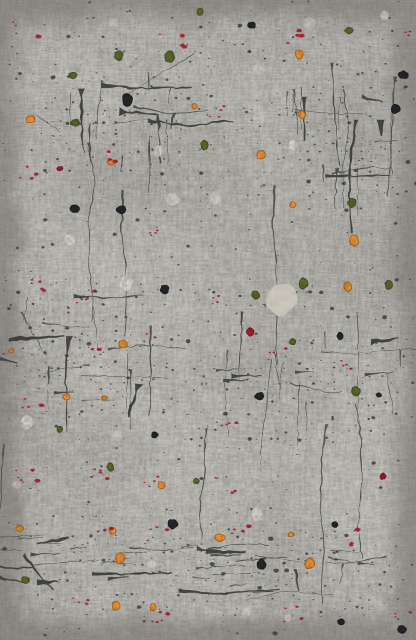
Give the GLSL for this pattern, as a Shadertoy shader.

```glsl
// Grey woven canvas with scratchy ink strokes, fine spatter and scattered paint dots.

const vec3 CANVAS = vec3(0.675, 0.667, 0.645);
const vec3 GRIME  = vec3(0.45, 0.43, 0.41);
const vec3 INK    = vec3(0.23, 0.235, 0.225);
const vec3 ORANGE = vec3(0.86, 0.52, 0.16);
const vec3 OLIVE  = vec3(0.32, 0.37, 0.13);
const vec3 BLACK  = vec3(0.11, 0.12, 0.13);
const vec3 RED    = vec3(0.62, 0.08, 0.15);
const vec3 PALE   = vec3(0.79, 0.77, 0.73);

// Stroke clusters: centre xy, half size zw (canvas height = 1)
const vec4 ZONES[6] = vec4[6](
    vec4(0.19, 0.81, 0.13, 0.08), vec4(0.53, 0.78, 0.09, 0.08),
    vec4(0.13, 0.46, 0.14, 0.09), vec4(0.48, 0.41, 0.16, 0.06),
    vec4(0.16, 0.13, 0.15, 0.04), vec4(0.45, 0.11, 0.14, 0.04));

float hash(vec2 p) { return fract(sin(dot(p, vec2(127.1, 311.7))) * 43758.5453); }
vec2 hash2(vec2 p) { return vec2(hash(p), hash(p + 37.3)); }

float noise(vec2 p) {
    vec2 i = floor(p), f = fract(p);
    f = f * f * (3.0 - 2.0 * f);
    return mix(mix(hash(i), hash(i + vec2(1, 0)), f.x),
               mix(hash(i + vec2(0, 1)), hash(i + vec2(1, 1)), f.x), f.y);
}

float fbm(vec2 p) {
    float sum = 0.0, amp = 0.5;
    for (int i = 0; i < 4; i++) { sum += amp * noise(p); p = p * 2.1 + 7.7; amp *= 0.5; }
    return sum;
}

// Antialiased fill of a signed distance
float cover(float d, float px) { return clamp(0.5 - d / px, 0.0, 1.0); }

// Slightly irregular ellipse
float blob(vec2 q, vec2 radius, float seed) {
    float wobble = 0.3 * (noise(normalize(q + 1e-5) * 1.6 + seed) - 0.5);
    return (length(q / radius) - 1.0 + wobble) * min(radius.x, radius.y);
}

// Wavering ink line starting at a, with a blotted head and a thin tail
float stroke(vec2 p, vec2 a, float angle, float len, float width, float seed, float px) {
    vec2 dir = vec2(cos(angle), sin(angle));
    float t = dot(p - a, dir), s = dot(p - a, vec2(-dir.y, dir.x));
    if (abs(s) > 0.02 || t < -0.01 || t > len + 0.01) return 0.0;
    s += 0.012 * (noise(vec2(t * 16.0, seed)) - 0.5) + 0.003 * (noise(vec2(t * 110.0, seed)) - 0.5);
    float w = width * (0.35 + 1.3 * noise(vec2(t * 70.0, seed + 9.0)));
    w *= 1.0 + 1.2 * exp(-max(t, 0.0) * 110.0) - 0.4 * t / len;
    return cover(max(abs(s) - w, abs(t - 0.5 * len) - 0.5 * len), px);
}

// Ink strokes gathered in the clusters
float inkStrokes(vec2 p, float px) {
    float ink = 0.0;
    for (int z = 0; z < 6; z++) {
        float upright = z < 4 ? 0.56 : 0.1;
        for (int i = 0; i < 19; i++) {
            vec2 id = vec2(float(i) + 1.7, float(z) * 5.3 + 2.1);
            vec2 size = hash2(id + 11.0);
            bool vertical = hash(id + 3.0) < upright;
            float angle = (vertical ? -1.571 : 0.0) + 0.1 * (hash(id + 5.0) - 0.5);
            if (hash(id + 8.0) > 0.86) angle -= 1.6 * hash(id + 6.0);
            float len = mix(0.025, vertical ? 0.19 : 0.16, size.x * size.x);
            float width = mix(0.0004, 0.0021, size.y * size.y * size.y);
            vec2 mid = ZONES[z].xy + ZONES[z].zw * (2.0 * hash2(id) - 1.0);
            vec2 start = mid - 0.5 * len * vec2(cos(angle), sin(angle));
            float mark = stroke(p, start, angle, len, width, hash(id) * 90.0, px);
            ink = max(ink, mark * mix(0.65, 0.95, size.y));
        }
    }
    // Long lone drips
    for (int i = 0; i < 9; i++) {
        vec2 id = vec2(float(i), 71.0), h = hash2(id);
        vec2 start = vec2((float(i) + h.x) * 0.072, 0.3 + 0.7 * h.y);
        ink = max(ink, 0.8 * stroke(p, start, -1.571, 0.1 + 0.18 * h.x, 0.0009, h.y * 50.0, px));
    }
    return ink;
}

// Fine spatter, denser around the clusters
float spatter(vec2 p, float cell, float seed, float px) {
    float density = 0.04;
    for (int z = 0; z < 6; z++) {
        vec2 q = (p - ZONES[z].xy) / (ZONES[z].zw + 0.02);
        density += 0.28 * exp(-dot(q, q));
    }
    vec2 id = floor(p / cell) + seed;
    float r = cell * mix(0.05, 0.17, pow(hash(id + 4.0), 3.0));
    vec2 q = (fract(p / cell) - 0.25 - 0.5 * hash2(id)) * cell;
    return cover(blob(q, vec2(r * 1.25, r), hash(id) * 40.0), px) * step(hash(id + 9.0), density);
}

// Large paint dots with a darker rim, one per grid cell at most
vec3 paintDots(vec3 col, vec2 p, float cell, float px) {
    vec2 id = floor(p / cell), h = hash2(id + 2.3);
    if (hash(id + 6.1) > 0.6) return col;
    vec2 q = (fract(p / cell) - 0.5 + 0.56 * (0.5 - h)) * cell;
    float kind = hash(id + 14.7);
    vec3 paint = kind < 0.32 ? ORANGE : kind < 0.54 ? OLIVE : kind < 0.72 ? BLACK : kind < 0.75 ? RED : PALE;
    bool pale = kind >= 0.75;
    float r = mix(0.0045, 0.0085, h.x) * (pale ? 1.3 : 1.0);
    float d = blob(q, r * vec2(1.0, mix(0.75, 1.25, h.y)), h.x * 60.0);
    paint *= 0.88 + 0.24 * noise(p * 260.0);
    paint *= 1.0 - (pale ? 0.08 : 0.35) * smoothstep(-0.0025, 0.0, d);
    return mix(col, paint, cover(d, px) * (pale ? mix(0.35, 0.9, h.y) : 0.96));
}

// Loose groups of small red drops
float redDrops(vec2 p, float cell, float px) {
    vec2 id = floor(p / cell) + 23.0, q = (fract(p / cell) - 0.5) * cell;
    float drops = 0.0;
    for (int i = 0; i < 4; i++) {
        vec2 h = hash2(id + float(i) * 3.1);
        float r = mix(0.0011, 0.0034, h.x * h.x);
        vec2 at = (hash2(id) - 0.5) * 0.04 + (h - 0.5) * vec2(0.045, 0.028);
        drops = max(drops, cover(blob(q - at, r * vec2(1.3, 0.9), h.y * 30.0), px));
    }
    return drops * step(hash(id + 5.0), 0.42);
}

void mainImage(out vec4 fragColor, in vec2 fragCoord) {
    float px = 1.0 / iResolution.y;
    vec2 p = fragCoord * px;
    float aspect = iResolution.x * px;

    // Woven ground with soft stains and worn edges
    float weave = noise(p * vec2(90.0, 420.0)) + noise(p * vec2(420.0, 90.0)) - 1.0;
    float grain = noise(p * 480.0) - 0.5;
    vec3 col = CANVAS + 0.07 * weave + 0.075 * grain + 0.11 * (fbm(p * 7.0) - 0.47);
    float edge = min(min(p.x, aspect - p.x), min(p.y, 1.0 - p.y));
    float wear = 1.0 - smoothstep(0.0, 0.055, edge + 0.05 * (fbm(p * 14.0) - 0.5));
    col = mix(col, GRIME, 0.55 * wear);

    // Ink, spatter and paint
    col = mix(col, INK, inkStrokes(p, px));
    col = mix(col, INK, 0.85 * max(spatter(p, 0.011, 5.0, px), spatter(p, 0.019, 41.0, px)));
    col = paintDots(col, p, 0.072, px);
    col = mix(col, RED, 0.9 * redDrops(p, 0.1, px));

    // Single large pale disc
    vec2 disc = p - vec2(0.675 * aspect, 0.531);
    vec3 chalk = PALE + 0.05 * (noise(p * 120.0) - 0.5);
    col = mix(col, chalk, 0.95 * cover(blob(disc, vec2(0.0245), 3.0), px));

    fragColor = vec4(clamp(col, 0.0, 1.0), 1.0);
}
```
